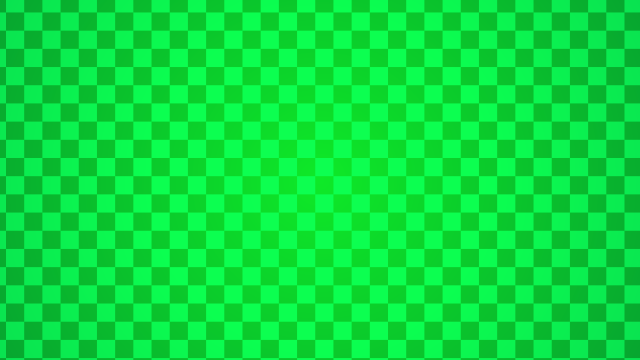
Write a Shadertoy shader that draws this pattern.

```glsl
// A green two-tone checkerboard, about 35 by 20 squares, lit from the centre.
// Two smoothed square waves are multiplied to form the checks; each tone
// then fades with distance from the middle of the canvas.

// Alternates between +1 and -1 in each unit cell, with edges one pixel wide.
vec2 squareWave(vec2 p, float pixel) {
    vec2 edgeDistance = abs(mod(p - 0.5, 2.0) - 1.0) - 0.5;
    return clamp(2.0 * edgeDistance / pixel, -1.0, 1.0);
}

void mainImage(out vec4 fragColor, in vec2 fragCoord) {
    // Checker cells, measured against the canvas height
    float cellSize = 0.05053;
    vec2 cell = fragCoord / (iResolution.y * cellSize) - vec2(0.33, 0.105);
    vec2 wave = squareWave(cell, 1.0 / (iResolution.y * cellSize));
    float darkMask = 0.5 + 0.5 * wave.x * wave.y;

    // Radial falloff of both tones; the light one saturates near the centre
    float radius = length(fragCoord - 0.5 * iResolution.xy) / iResolution.y;
    vec3 lightGreen = vec3(0.052 - 0.015 * radius, min(1.0, 1.10 - 0.21 * radius), 0.312);
    vec3 darkGreen = vec3(0.055 - 0.028 * radius, 0.915 - 0.263 * radius, 0.155 + 0.03 * radius);

    fragColor = vec4(mix(lightGreen, darkGreen, darkMask), 1.0);
}
```
